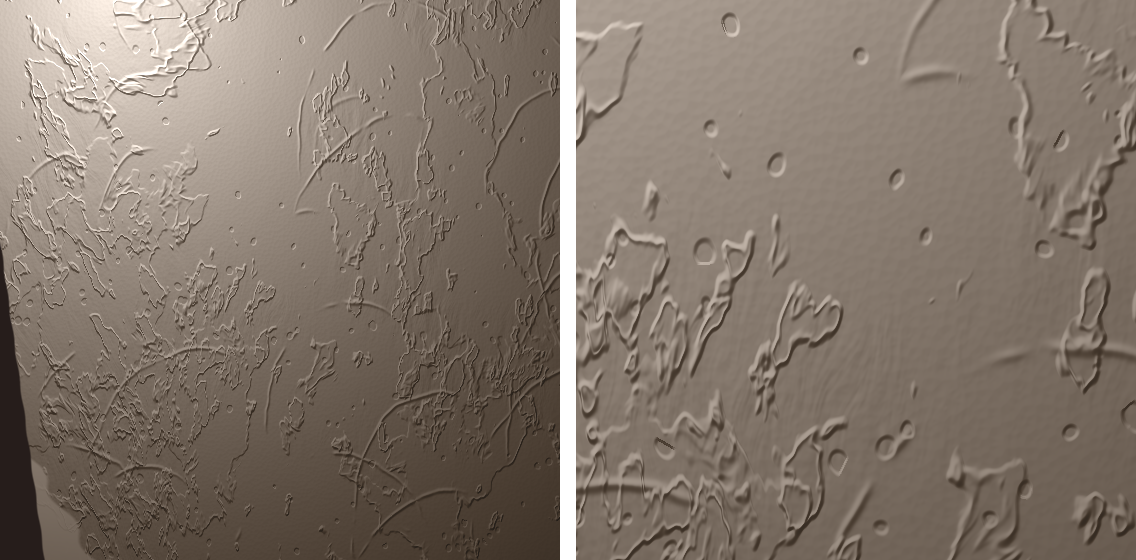
Left: the whole. Right: its middle third, enlarged.
Give the GLSL for this texture, as a WebGL 1 fragment shader.

```glsl
precision highp float;
// Rough trowelled plaster wall, raked by a warm lamp at the upper left.

uniform vec2 u_resolution;

#define LAMP vec2(0.20, 1.02)
#define LAMP_LEVEL 1.02
#define FALLOFF 1.11
#define RELIEF 1.25
#define HIGHLIGHT 0.40
#define SHADOW 0.54
#define STREAK_SCALE vec2(80.0, 25.0)
#define CRUMB_SCALE vec2(66.0, 50.0)
#define ARC_SCALE vec2(4.6, 3.0)
#define PIT_SCALE vec2(56.0, 44.0)
#define SAMPLE_STEP 0.0009
#define DARK_GAP vec3(0.15, 0.115, 0.105)

vec2 hash2(vec2 p) {
  return fract(sin(vec2(dot(p, vec2(127.1, 311.7)), dot(p, vec2(269.5, 183.3)))) * 43758.5);
}

// Layered, turned and swirled sines, roughly -1 to 1.
float waves(vec2 p) {
  float sum = 0.0, amp = 0.55;
  for (int i = 0; i < 4; i++) {
    sum += amp * 0.6 * (sin(p.x + sin(1.3 * p.y)) + sin(p.y + 1.2 * sin(0.9 * p.x)));
    p += 0.5 * sin(p.yx * 0.8 + 1.7);
    p = mat2(1.52, 1.14, -1.14, 1.52) * p + 3.1;
    amp *= 0.56;
  }
  return sum;
}

// Cellular noise: distance to the nearest point and the id of its cell.
vec2 cells(vec2 p) {
  vec2 base = floor(p);
  vec2 best = vec2(8.0, 0.0);
  for (int j = -1; j <= 1; j++) {
    for (int i = -1; i <= 1; i++) {
      vec2 cell = base + vec2(float(i), float(j));
      float d = length(cell + hash2(cell) - p);
      if (d < best.x) best = vec2(d, hash2(cell + 17.0).x);
    }
  }
  return best;
}

// Thin trowel ridges: one open arc per cell, bowed upwards to the left.
float arcs(vec2 p) {
  vec2 base = floor(p);
  float ridge = 0.0;
  for (int j = -1; j <= 1; j++) {
    for (int i = -1; i <= 1; i++) {
      vec2 cell = base + vec2(float(i), float(j));
      vec2 rnd = hash2(cell + 5.0);
      vec2 rel = p - cell - hash2(cell);
      float off = (length(rel) - 0.35 - 0.6 * rnd.x) / 0.010;
      float open = smoothstep(0.1, 0.3, dot(rel, vec2(rnd.y - 1.0, 0.45)));
      ridge = max(ridge, open * exp(-off * off));
    }
  }
  return ridge;
}

// Surface height in canvas units.
float height(vec2 p) {
  float broad = waves(p * vec2(12.0, 7.5) + 5.0);
  vec2 q = p + 0.010 * vec2(waves(p * 15.0), broad);

  // Streaks stand upright and lean over only at the lower left.
  float lean = 0.42 * (1.0 - smoothstep(0.1, 0.5, p.x)) - 0.12;
  vec2 along = vec2(q.x + lean * (p.y - 0.5), q.y);
  float streak = waves(along * STREAK_SCALE);
  float crumb = waves(along * CRUMB_SCALE + 9.0);
  float chips = 0.6 * streak + 0.6 * crumb;

  // Torn chips thin out into smooth ground between the rough areas.
  float rough = smoothstep(-0.25, 0.35, broad + 0.5 * (0.42 - p.x));
  float flake = chips - 0.75 * (1.0 - rough);
  float h = 0.0026 * smoothstep(-0.05, 0.13, flake);
  h += 0.0016 * exp(-pow((flake - 0.12) / 0.07, 2.0));
  h += 0.0006 * rough * waves(along * STREAK_SCALE * 1.9 + 4.0);

  // Ragged, lipped edges of overlapping coats.
  float coat = waves(q * vec2(10.0, 6.0) + 31.0) + 0.2 * crumb - 0.2;
  h += 0.0018 * smoothstep(-0.03, 0.03, coat);
  h += 0.0018 * exp(-pow((coat - 0.03) / 0.04, 2.0)) * smoothstep(-0.3, 0.1, streak);

  // Broken trowel ridges.
  float whole = smoothstep(-0.25, 0.1, waves(p * 16.0 + 60.0));
  h += 0.0030 * whole * arcs((q + 0.0012 * crumb) * ARC_SCALE + 2.0);

  // Small uneven pits, in loose groups.
  vec2 pit = cells(q * PIT_SCALE);
  float radius = 0.2 + 1.2 * pit.y;
  float hollow = 1.0 - smoothstep(radius * 0.5, radius, pit.x + 0.16 * crumb);
  h -= 0.0022 * hollow * step(pit.y, 0.09 + 0.07 * broad);

  // Fine tooth and slow swell.
  return h + 0.00020 * cells(p * 150.0).x + 0.0005 * broad;
}

void main() {
  vec2 p = gl_FragCoord.xy / u_resolution;

  // Slope towards the lamp.
  vec2 e = vec2(SAMPLE_STEP, 0.0);
  vec2 slope = vec2(height(p + e.xy) - height(p - e.xy),
                    height(p + e.yx) - height(p - e.yx)) / (2.0 * SAMPLE_STEP);
  vec2 toLamp = LAMP - p;
  float dist = length(toLamp);
  float facing = -RELIEF * dot(slope, toLamp / max(dist, 0.05));
  facing /= sqrt(1.0 + facing * facing);

  // Bare smooth patch in the lower left corner.
  float bare = 1.0 - smoothstep(0.165, 0.175, p.x + 0.63 * p.y + 0.01 * sin(p.y * 70.0));
  facing *= 1.0 - 0.9 * bare;

  float level = LAMP_LEVEL * exp(-FALLOFF * dist) * (1.0 + 0.3 * bare);
  level *= 1.0 + facing * (facing > 0.0 ? HIGHLIGHT : SHADOW);
  vec3 wall = vec3(level) - vec3(0.0, 0.05, 0.095) * smoothstep(0.0, 0.3, level);

  // Dark gap beside the slanted edge of the wall.
  float edge = p.x - 0.08 + 0.14 * p.y + 0.001 * sin(p.y * 90.0);
  vec3 color = mix(DARK_GAP, wall, smoothstep(-0.002, 0.002, edge));
  gl_FragColor = vec4(clamp(color, 0.0, 1.0), 1.0);
}
```
